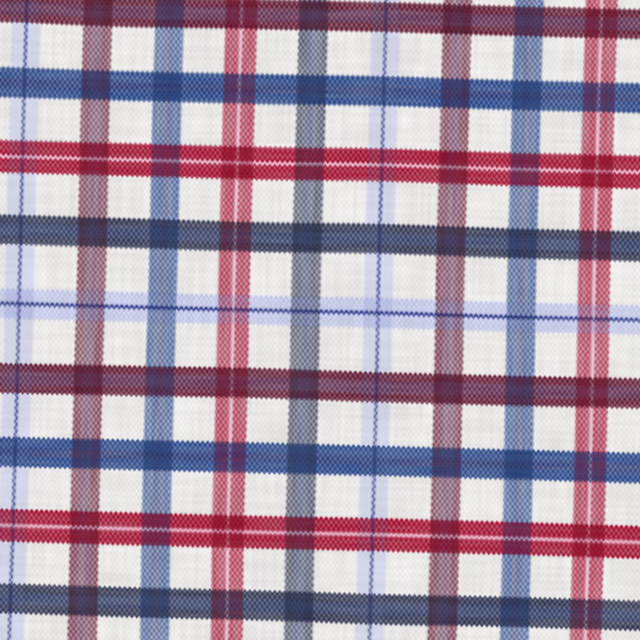
Write a Shadertoy shader that draws this texture.

```glsl
// Woven shirting check: five yarn-dyed stripes cycle across a white ground in
// both directions, slightly skewed. Warp and weft covers are blended through
// a fine interlacing pattern, with uneven yarn and gently wavering stripes.

const float TAU = 6.2831853;
const vec3 GROUND = vec3(0.915, 0.91, 0.905);
const vec2 THREADS = vec2(128.0, 96.0);    // interlacing periods per canvas
const vec2 SPACING = vec2(0.1124, 0.1154); // stripe pitch across and down
const vec2 ANCHOR = vec2(0.590, 0.487);    // centre of one lavender stripe
const vec2 SKEW = vec2(0.025, 0.026);

// Stripe order: lavender, maroon, blue, red, charcoal
const vec3 BODY[5] = vec3[5](
    vec3(0.66, 0.70, 0.91), vec3(0.38, 0.09, 0.19), vec3(0.15, 0.27, 0.53),
    vec3(0.63, 0.05, 0.18), vec3(0.18, 0.20, 0.31));
const vec3 CORE[5] = vec3[5](
    vec3(0.17, 0.22, 0.54), vec3(0.37, 0.17, 0.31), vec3(0.17, 0.23, 0.47),
    vec3(0.92, 0.68, 0.77), vec3(0.20, 0.24, 0.40));
const float CORE_HALF[5] = float[5](0.026, 0.085, 0.06, 0.022, 0.08);

float hash(vec2 p) {
    return fract(sin(dot(p, vec2(127.1, 311.7))) * 43758.5453);
}

float noise(vec2 p) {
    vec2 i = floor(p);
    vec2 f = fract(p);
    f = f * f * (3.0 - 2.0 * f);
    return mix(mix(hash(i), hash(i + vec2(1.0, 0.0)), f.x),
               mix(hash(i + vec2(0.0, 1.0)), hash(i + vec2(1.0, 1.0)), f.x), f.y);
}

// Soft-edged band around zero
float band(float d, float halfWidth, float soft) {
    return 1.0 - smoothstep(halfWidth - soft, halfWidth + soft, abs(d));
}

// Dye colour in rgb and dye strength in a, for a position in stripe pitches
vec4 stripe(float t, float soft) {
    int kind = int(mod(floor(t), 5.0));
    float d = fract(t) - 0.5;
    float halfWidth = kind == 3 ? 0.22 : 0.20;
    float core = band(d, CORE_HALF[kind], soft);
    float strength = kind == 0 ? mix(0.62, 1.0, core) : 1.0;
    return vec4(mix(BODY[kind], CORE[kind], core),
                strength * band(d, halfWidth, soft));
}

void mainImage(out vec4 fragColor, in vec2 fragCoord) {
    vec2 uv = fragCoord / iResolution.xy;
    vec2 p = vec2(uv.x, 1.0 - uv.y);
    float pixel = 1.0 / min(iResolution.x, iResolution.y);

    // Skewed cloth coordinates with a slow waver
    vec2 cloth = p + SKEW * vec2(p.y - 0.5, 0.5 - p.x);
    cloth += 0.003 * (vec2(noise(p * 5.0), noise(p * 5.0 + 37.0)) - 0.5);

    // Interlacing fades out when threads become too small to resolve
    float detail = 1.0 - smoothstep(0.25, 0.6, THREADS.x * pixel);
    vec2 wave = sin(TAU * THREADS * cloth) * detail;
    float weave = wave.x * wave.y;

    // Stripe edges step in and out with the crossing threads
    vec2 t = (cloth + vec2(0.0006, 0.0013) * wave.yx - ANCHOR) / SPACING + 0.5;
    float soft = max(0.0029, pixel) / SPACING.x;
    vec4 warp = stripe(t.x, soft);
    vec4 weft = stripe(t.y, soft);

    // Uneven yarn, stretched along each thread direction
    float warpSlub = noise(cloth * vec2(180.0, 16.0)) - 0.5;
    float weftSlub = noise(cloth * vec2(16.0, 180.0) + 91.0) - 0.5;
    float a = warp.a * clamp(0.56 + 0.18 * weave + 0.16 * warpSlub, 0.0, 1.0);
    float b = weft.a * clamp(0.82 - 0.14 * weave + 0.14 * weftSlub, 0.0, 1.0);

    // Stronger dye dominates each crossing; the rest shows the ground
    vec2 share = vec2(a * a, b * b);
    vec3 dye = (warp.rgb * share.x + weft.rgb * share.y)
             / max(share.x + share.y, 0.0001);
    float cover = 1.0 - (1.0 - a) * (1.0 - b);
    vec3 color = mix(GROUND, dye * (1.0 - 0.25 * a * b), cover);

    // Thread relief and faint blotches
    color *= 1.0 + 0.018 * weave + 0.04 * (warpSlub + weftSlub);
    color *= 0.985 + 0.03 * noise(p * 22.0);
    fragColor = vec4(clamp(color, 0.0, 1.0), 1.0);
}
```
